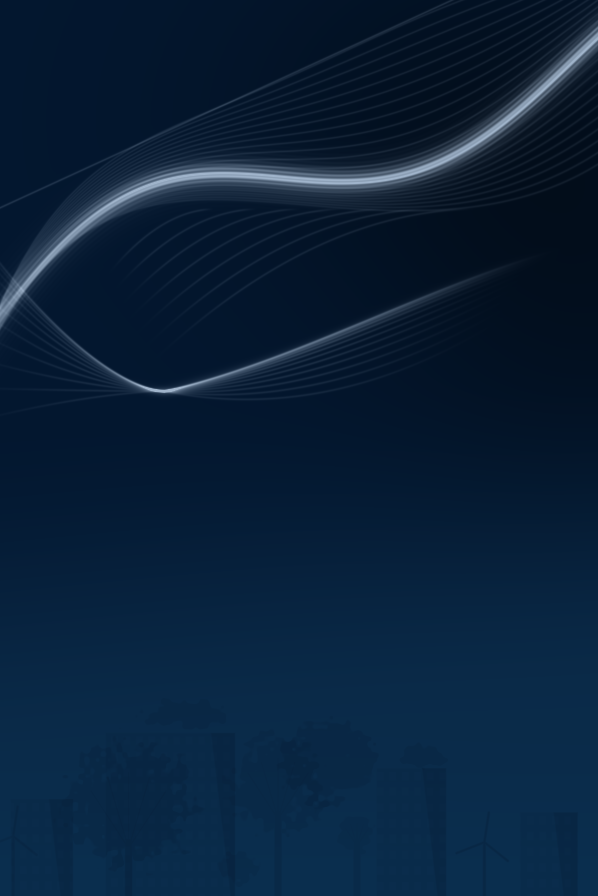
This background is drawn by a WebGL 1 fragment shader. Its source:

```glsl
precision highp float;
// Silvery flowing ribbons over a deep blue gradient with a faint city skyline.
uniform vec2 u_resolution;

float hash(vec2 p) {
  return fract(sin(dot(p, vec2(127.1, 311.7))) * 43758.5);
}

float noise(vec2 p) {
  vec2 i = floor(p), f = fract(p);
  f = f * f * (3.0 - 2.0 * f);
  return mix(mix(hash(i), hash(i + vec2(1, 0)), f.x),
             mix(hash(i + vec2(0, 1)), hash(i + vec2(1, 1)), f.x), f.y);
}

float pixel() { return 1.0 / u_resolution.x; }
float fill(float d) { return smoothstep(pixel(), -pixel(), d); }

// Quintic curve in Newton form, with nodes every fifth of the width
float quintic(float x, vec3 a, vec3 b) {
  float s = x * 5.0;
  return a.x + s * (a.y + (s - 1.0) / 2.0 * (a.z + (s - 2.0) / 3.0 *
    (b.x + (s - 3.0) / 4.0 * (b.y + (s - 4.0) / 5.0 * b.z))));
}
float ribbon(float x) { return quintic(x, vec3(0.527, -0.195, 0.154), vec3(-0.102, -0.029, 0.133)); }
float upper(float x) { return quintic(x, vec3(0.51, -0.25, 0.155), vec3(-0.15, 0.15, -0.14)); }
float lower(float x) { return quintic(x, vec3(0.55, -0.19, 0.165), vec3(-0.125, 0.065, -0.05)); }

// Signed distance to a curve sampled at x and x + 0.01
float offset(float y, vec2 c) { return (y - c.x) / length(vec2(1.0, (c.y - c.x) * 100.0)); }
float glow(float d, float w) { d /= max(w, 0.6 * pixel()); return exp(-d * d); }

// Wing of strands that cross at a knot
float wing(float x, float k) {
  float l = max(0.275 - x, 0.0) / 0.275, t = max(x - 0.275, 0.0) / 0.65;
  float left = mix(0.44, 0.695, k) - 0.655;
  float right = mix(-0.15 * t - 0.22 * t * t + 0.135 * t * t * t, 0.13 * t - 0.31 * t * t, k);
  return 0.655 + left * pow(l, 1.6) + right;
}

float segment(vec2 p, vec2 a, vec2 b, float w) {
  vec2 q = p - a, d = b - a;
  return fill(length(q - d * clamp(dot(q, d) / dot(d, d), 0.0, 1.0)) - w);
}

// Tower with small windows and a tapering shaded side
float building(vec2 p, float x, float halfWidth, float top) {
  vec2 q = vec2(p.x - x, p.y - top);
  float body = fill(max(abs(q.x) - halfWidth, -q.y));
  float side = fill(max(max(q.x - halfWidth, halfWidth - 0.04 + q.y * 0.12 - q.x), -q.y));
  vec2 cell = abs(fract(q * vec2(48.0, 38.0)) - 0.5);
  float window = smoothstep(0.32, 0.2, max(cell.x, cell.y));
  return body * (0.22 - 0.1 * window) + 0.35 * side;
}

float foliage(vec2 p, vec2 center, vec2 radius) {
  float r = length((p - center) / radius);
  return smoothstep(0.42, 0.58, noise(p * 110.0) * 0.6 + noise(p * 40.0) * 0.4 + 0.45 - 0.5 * r * r);
}

float tree(vec2 p, vec2 crown, float size) {
  float t = segment(p, vec2(crown.x, 1.5), crown + vec2(0.0, size * 0.6), 0.006);
  for (int i = 0; i < 5; i++) {
    float a = (float(i) - 2.0) * 0.45;
    t = max(t, segment(p, crown + vec2(0.0, size * 0.7), crown + size * 0.8 * vec2(sin(a), 0.3 - cos(a)), 0.002));
  }
  return max(t, 0.7 * foliage(p, crown, vec2(size)));
}

float turbine(vec2 p, vec2 hub) {
  float t = segment(p, hub, vec2(hub.x, 1.5), 0.0025);
  for (int i = 0; i < 3; i++) {
    float a = float(i) * 2.094 + 0.15;
    t = max(t, segment(p, hub, hub + 0.05 * vec2(sin(a), -cos(a)), 0.002));
  }
  return t;
}

void main() {
  // Width spans 0..1 and depth 0..1.5 from the top edge
  vec2 p = gl_FragCoord.xy / u_resolution * vec2(1.0, 1.5);
  p.y = 1.5 - p.y;
  float x = p.x, y = p.y;

  // Background
  float depth = y + 0.1 * (x - 0.5);
  vec3 col = mix(vec3(0.012, 0.09, 0.185), vec3(0.04, 0.168, 0.288), smoothstep(0.65, 1.25, depth));
  col += vec3(0.0, 0.012, 0.018) * smoothstep(1.2, 1.5, y);
  col *= 1.0 - 0.35 * exp(-dot((p - vec2(0.85, 0.2)) * vec2(2.2, 3.0), (p - vec2(0.85, 0.2)) * vec2(2.2, 3.0)));
  col *= 1.0 - 0.28 * exp(-8.0 * dot(p - vec2(1.0, 0.5), p - vec2(1.0, 0.5)));

  // Skyline
  float city = building(p, 0.285, 0.108, 1.227) + building(p, 0.688, 0.058, 1.286);
  city += building(p, 0.07, 0.052, 1.338) + building(p, 0.918, 0.048, 1.36 - 0.03 * floor((0.95 - x) * -25.0 + 1.0) * step(0.92, x) * step(x, 0.94));
  city += 0.3 * (foliage(p, vec2(0.313, 1.196), vec2(0.065, 0.024)) + foliage(p, vec2(0.707, 1.264), vec2(0.035, 0.02)));
  city += 0.35 * foliage(p, vec2(0.545, 1.275), vec2(0.075, 0.07)) + 0.25 * foliage(p, vec2(0.4, 1.455), vec2(0.03));
  city += 0.5 * tree(p, vec2(0.215, 1.35), 0.1) + 0.4 * tree(p, vec2(0.465, 1.315), 0.08) + 0.3 * tree(p, vec2(0.597, 1.395), 0.03);
  city += 0.5 * turbine(p, vec2(0.81, 1.41)) + 0.35 * turbine(p, vec2(0.022, 1.4));
  col = mix(col, vec3(0.02, 0.11, 0.21), min(city, 0.75) * 0.7);

  // Fans of threads above and below the ribbon
  vec2 mid = vec2(ribbon(x), ribbon(x + 0.01));
  vec2 top = vec2(upper(x), upper(x + 0.01)), low = vec2(lower(x), lower(x + 0.01));
  float light = 0.16 * glow(offset(y, vec2(0.348 - 0.46 * x, 0.3434 - 0.46 * x)), 0.0018);
  for (int i = 0; i < 12; i++) {
    float k = float(i) / 11.0;
    light += 0.10 * glow(offset(y, mix(top, mid, k * 0.9)), 0.0018);
    light += 0.09 * glow(offset(y, mix(mid, low, k)), 0.002);
    // Strands of the lower wing
    float strand = glow(offset(y, vec2(wing(x, k * k), wing(x + 0.01, k * k))), 0.002);
    light += (0.19 - 0.09 * k) * strand * smoothstep(0.95 - 0.1 * k, 0.5, x) * smoothstep(-0.1, 0.2, x);
  }
  for (int i = 0; i < 7; i++) {
    float k = float(i) / 6.0, x0 = mix(0.18, 0.25, k), x1 = mix(0.36, 0.8, k);
    vec2 t = 1.0 - (vec2(x, x + 0.01) - x0) / (x1 - x0);
    float inside = smoothstep(0.0, 0.15, t.x) * smoothstep(1.0, 0.7, t.x);
    light += 0.10 * inside * glow(offset(y, 0.35 + mix(0.11, 0.26, k) * t * t), 0.002);
  }
  light += 0.14 * glow(offset(y, vec2(wing(x, 0.05), wing(x + 0.01, 0.05))), 0.009) * smoothstep(0.2, 0.35, x) * smoothstep(0.95, 0.6, x);
  light += 0.2 * glow(length((p - vec2(0.275, 0.655)) * vec2(0.25, 1.0)), 0.006);

  // Bright ribbon with fine lengthwise streaks
  float d = offset(y, mid), strength = mix(0.45, 1.0, smoothstep(0.0, 0.28, x));
  float streak = 0.82 + 0.18 * cos(d * 900.0 + 3.0 * x);
  light += strength * (0.62 * glow(d, 0.015) * streak + 0.3 * glow(d - 0.002, 0.004) + 0.13 * glow(d, 0.036) * streak);
  col = mix(col, vec3(0.66, 0.74, 0.83), min(light, 0.95));
  gl_FragColor = vec4(col, 1.0);
}
```
